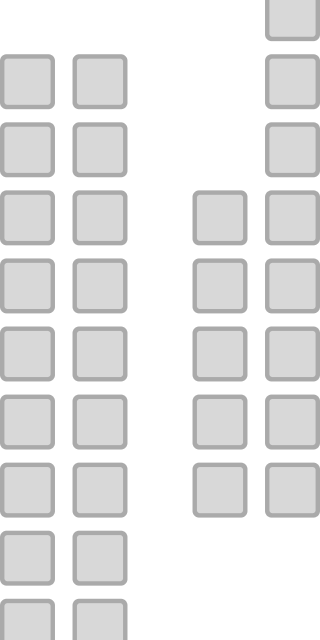
Give the GLSL for this pattern, as a Shadertoy shader.

```glsl
const vec3 PAPER = vec3(1.0);
const vec3 FILL = vec3(0.848);
const vec3 BORDER = vec3(0.667);

// Lengths are fractions of the canvas width
const float HALF_SIZE = 0.0859;
const float CORNER = 0.0208;
const float BORDER_WIDTH = 0.0138;
const float INNER_COLUMN = 0.1875;  // distance from the vertical axis
const float OUTER_COLUMN = 0.4141;
const float ROW_PITCH = 0.2127;
const float FIRST_ROW = 0.0430;

// First and last filled row, counted from the bottom
const vec2 LEFT_ROWS = vec2(0.0, 8.0);
const vec2 INNER_RIGHT_ROWS = vec2(2.0, 6.0);
const vec2 OUTER_RIGHT_ROWS = vec2(2.0, 9.0);

float roundedBox(vec2 p, float halfSize, float radius) {
    vec2 q = abs(p) - halfSize + radius;
    return length(max(q, 0.0)) + min(max(q.x, q.y), 0.0) - radius;
}

float coverage(float dist, float pixel) {
    return clamp(0.5 - dist / pixel, 0.0, 1.0);
}

void mainImage(out vec4 fragColor, in vec2 fragCoord) {
    float pixel = 1.0 / iResolution.x;
    vec2 uv = fragCoord * pixel;

    // Nearest column and row
    float axisX = uv.x - 0.5;
    bool outer = abs(axisX) > 0.5 * (INNER_COLUMN + OUTER_COLUMN);
    float columnX = outer ? OUTER_COLUMN : INNER_COLUMN;
    float row = floor((uv.y - FIRST_ROW) / ROW_PITCH + 0.5);
    vec2 local = vec2(abs(axisX) - columnX, uv.y - FIRST_ROW - row * ROW_PITCH);

    // Filled part of the column
    vec2 rows = axisX < 0.0 ? LEFT_ROWS : (outer ? OUTER_RIGHT_ROWS : INNER_RIGHT_ROWS);
    float present = step(rows.x, row) * step(row, rows.y);

    // Bordered tile
    float tile = roundedBox(local, HALF_SIZE, CORNER);
    float inside = roundedBox(local, HALF_SIZE - BORDER_WIDTH, CORNER - 0.8 * BORDER_WIDTH);
    vec3 tileColor = mix(BORDER, FILL, coverage(inside, pixel));
    vec3 color = mix(PAPER, tileColor, present * coverage(tile, pixel));

    fragColor = vec4(color, 1.0);
}
```
